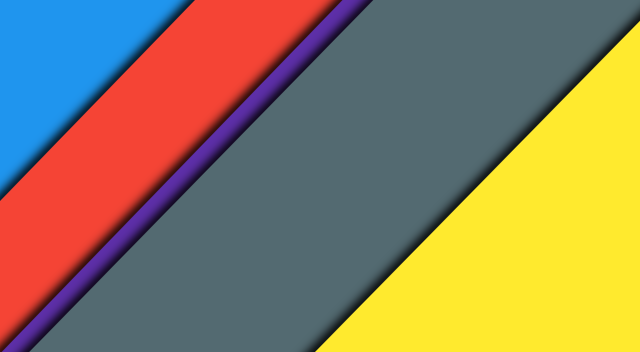
This background is drawn by a WebGL 1 fragment shader. Its source:

```glsl
precision highp float;
// Diagonal layered paper bands, each casting a soft shadow up and to the left.

uniform vec2 u_resolution;

const float ASPECT = 1.82;            // canvas width in units of its height
const float SHADOW_WIDTH = 0.023;
const float SHADOW_STRENGTH = 0.78;

const vec3 BLUE = vec3(0.122, 0.584, 0.933);
const vec3 RED = vec3(0.961, 0.267, 0.208);
const vec3 PURPLE = vec3(0.365, 0.184, 0.659);
const vec3 SLATE = vec3(0.325, 0.416, 0.443);
const vec3 YELLOW = vec3(1.0, 0.918, 0.180);

// Left edge of each band: x at the bottom, x at the top
const vec2 RED_EDGE = vec2(-0.4165, 0.5545);
const vec2 PURPLE_EDGE = vec2(0.0047, 0.9740);
const vec2 SLATE_EDGE = vec2(0.0830, 1.0616);
const vec2 YELLOW_EDGE = vec2(0.8957, 1.8780);

// Lays a band over everything right of its edge and shades what lies beneath
vec3 layBand(vec3 below, vec3 color, vec2 edge, vec2 p) {
  float run = edge.y - edge.x;
  float dist = (p.x - mix(edge.x, edge.y, p.y)) / sqrt(1.0 + run * run);
  float falloff = dist / SHADOW_WIDTH;
  float shadow = SHADOW_STRENGTH * exp(-falloff * falloff);
  float halfPixel = 0.7 / u_resolution.y;
  float cover = smoothstep(-halfPixel, halfPixel, dist);
  return mix(below * (1.0 - shadow), color, cover);
}

void main() {
  vec2 p = gl_FragCoord.xy / u_resolution * vec2(ASPECT, 1.0);

  // Stack the bands from the lowest to the topmost
  vec3 color = BLUE;
  color = layBand(color, RED, RED_EDGE, p);
  color = layBand(color, PURPLE, PURPLE_EDGE, p);
  color = layBand(color, SLATE, SLATE_EDGE, p);
  color = layBand(color, YELLOW, YELLOW_EDGE, p);

  gl_FragColor = vec4(color, 1.0);
}
```
